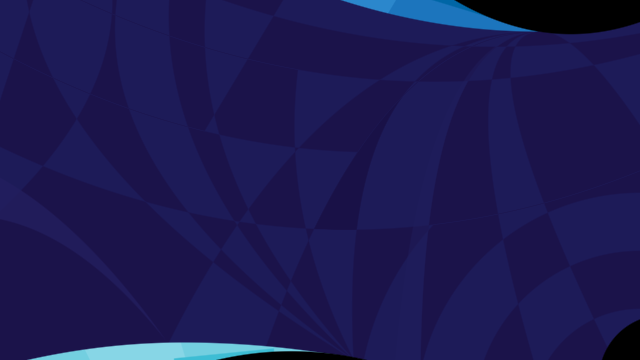
This background is drawn by a WebGL 1 fragment shader. Its source:

```glsl
precision highp float;
uniform vec2 u_resolution;

// Signed side of an edge, from -1 to 1, softened over about one pixel
float side(float d) {
  return clamp(d * u_resolution.y / 9.0 * 1.4, -1.0, 1.0);
}

float cover(float d) {
  return 0.5 + 0.5 * side(d);
}

// Side of a parabola given by its values at the start, middle and end of a span
float bow(float along, float across, float span, vec3 v) {
  float t = along / span;
  float b = 4.0 * v.y - 3.0 * v.x - v.z;
  float c = 2.0 * (v.x + v.z) - 4.0 * v.y;
  float slope = (b + 2.0 * c * t) / span;
  return side((across - v.x - t * (b + c * t)) / sqrt(1.0 + slope * slope));
}

float upright(vec2 q, vec3 v) { return bow(q.y, q.x, 9.0, v); }
float level(vec2 q, vec3 v) { return bow(q.x, q.y, 16.0, v); }

// Side of a rib that falls from the upper right apex
float rib(vec2 q, float spread, float pull) {
  float fall = max(q.y - 0.79, 0.001);
  float root = sqrt(fall);
  float slope = pull - 0.5 * spread / root;
  float d = q.x - 13.54 + spread * root - pull * fall;
  return side(d / sqrt(1.0 + slope * slope));
}

// Apply a flip only where the gate is positive
float gated(float flip, float gate) {
  return mix(1.0, flip, 0.5 + 0.5 * gate);
}

void main() {
  // Canvas of 16 by 9 units, with depth measured from the top
  vec2 p = gl_FragCoord.xy / u_resolution * vec2(16.0, 9.0);
  vec2 q = vec2(p.x, 9.0 - p.y);

  // Level arcs
  float upperArc = level(q, vec3(-1.04, 1.83, 1.35));
  float middleArc = level(q, vec3(1.29, 3.75, 2.6));
  float lowerArc = level(q, vec3(3.67, 5.73, 4.27));
  float parity = upperArc * lowerArc * level(q, vec3(-2.7, 0.69, 0.83));

  // Fan rising from the bottom
  parity *= upright(q, vec3(0.67, 3.12, 8.85));
  parity *= upright(q, vec3(2.92, 4.12, 8.85));
  parity *= upright(q, vec3(4.23, 5.27, 8.85));
  parity *= upright(q, vec3(5.15, 5.88, 8.85));
  parity *= gated(upright(q, vec3(7.8, 7.44, 8.85)), upperArc);

  // Crossing lines on the left
  parity *= upright(q, vec3(2.81, 0.77, -5.35));
  parity *= upright(q, vec3(0.83, -0.65, -2.1));
  parity *= gated(upright(q, vec3(7.08, 4.38, 1.68)), -middleArc);

  // Ribs falling from the upper right
  float rib2 = rib(q, 2.96, 0.18);
  float rib3 = rib(q, 3.6, 0.684);
  float rib4 = rib(q, 2.05, 0.27);
  float rib5 = rib(q, 2.03, 0.34);
  parity *= rib(q, 3.9, 0.2) * rib2 * rib3 * rib5;
  parity *= rib(q, 1.79, 0.6) * rib(q, 1.53, 0.753) * rib(q, -1.15, 0.3);
  parity *= gated(middleArc, -rib2);

  // Rings in the lower right corner
  float ringDistance = length(p - vec2(16.0, -1.42));
  for (int i = 0; i < 4; i++) {
    float radius = 2.7 + 1.45 * float(i);
    parity *= gated(side(ringDistance - radius), lowerArc);
  }

  vec3 color = mix(vec3(0.112, 0.105, 0.345), vec3(0.106, 0.073, 0.292), 0.5 + 0.5 * parity);

  // Darker and lighter ribbons
  float darkRibbon = max(0.0, rib2 - rib3) * 0.5;
  float lightRibbon = max(0.0, rib4 - rib5) * 0.5;
  float leftRibbon = max(0.0, level(q, vec3(4.44, 15.47, 39.7)) - level(q, vec3(5.48, 15.25, 41.3))) * 0.5;
  color = mix(color, vec3(0.092, 0.06, 0.262), 0.5 * darkRibbon * cover(lowerArc * -0.1));
  color = mix(color, vec3(0.125, 0.118, 0.36), 0.5 * lightRibbon);
  color = mix(color, vec3(0.135, 0.118, 0.368), 0.8 * leftRibbon);

  // Blue blade at the top
  float tip = 13.44 - q.x;
  vec3 blue = mix(vec3(0.11, 0.46, 0.74), vec3(0.17, 0.53, 0.8), cover(9.9 - q.x - 0.6 * q.y));
  blue = mix(blue, vec3(0.0, 0.4, 0.65), cover((q.x - 10.8 - 3.3 * q.y) * 0.29));
  float blade = cover(0.79 - 0.0326 * tip * tip - q.y) * cover(tip);
  color = mix(color, blue, blade);

  // Cyan blade at the bottom
  float reach = p.x - 4.58;
  float crest = 0.4375 - (reach < 0.0 ? 0.0288 : 0.0215) * reach * reach;
  vec3 cyan = mix(vec3(0.45, 0.81, 0.88), vec3(0.53, 0.84, 0.9), cover(p.x - 2.25 + 0.5 * p.y) * cover(4.65 - p.x - 0.3 * p.y));
  float facet = cover(p.x - 4.35) * cover(0.04 + 0.1 * (p.x - 4.35) - p.y) * cover(6.85 - p.x);
  cyan = mix(cyan, vec3(0.24, 0.74, 0.83), facet);
  color = mix(color, cyan, cover(crest - p.y));

  // Black cutouts along the border
  float topBend = q.x - 14.27;
  float bottomBend = p.x - 7.29;
  float topCut = cover((0.854 - 0.1008 * topBend * topBend - q.y) / sqrt(1.0 + 0.0406 * topBend * topBend));
  float bottomCut = cover(0.22 - 0.0624 * bottomBend * bottomBend - p.y);
  float cornerCut = cover(1.63 - length(p - vec2(16.6, -0.5)));
  color *= (1.0 - topCut) * (1.0 - bottomCut) * (1.0 - cornerCut);

  gl_FragColor = vec4(color, 1.0);
}
```
